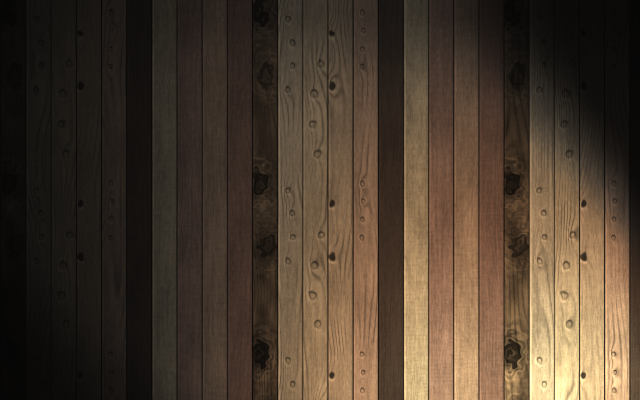
A Shadertoy shader for this texture:

```glsl
// Vertical wooden planks lit by a warm beam that falls from the lower right.
// Ten plank tints repeat across; knots repeat down each plank and bend a
// noise-driven grain. A curved shadow cuts off the upper right.
#define PLANK_W 0.0629      // plank width, in canvas heights
#define KNOT_PERIOD 6.79    // vertical repeat of knots, in plank widths
#define SEAM_W 0.02         // half width of the gap between planks
#define GRAIN 0.26          // contrast of the fibres
#define RINGS 0.30          // contrast of the growth rings
#define AMBIENT 0.22        // soft light growing from the left
#define BEAM 0.80           // strength of the warm beam
#define HAZE vec3(0.018, 0.017, 0.016)
#define COOL_TONE vec3(1.0, 0.92, 0.84)
#define WARM_TONE vec3(1.0, 0.81, 0.63)
#define GLOW_TONE vec3(1.0, 0.89, 0.70)

const vec3 plankTint[10] = vec3[10](
    vec3(.46, .41, .35), vec3(.96, .94, .87), vec3(.98, .95, .86),
    vec3(.92, .87, .79), vec3(.91, .82, .76), vec3(.37, .33, .31),
    vec3(.99, .97, .87), vec3(.80, .69, .66), vec3(.86, .77, .70),
    vec3(.66, .55, .52));

// First knot height, spacing, count and radius for the knotty planks
const vec4 knotRow[5] = vec4[5](
    vec4(.50, 2.52, 2., .40), vec4(.76, .94, 4., .10), vec4(2.55, 1.19, 4., .13),
    vec4(1.33, 2.08, 2., .13), vec4(.50, .72, 4., .08));
const float knotX[5] = float[5](.45, .47, .58, .15, .45);

float hash(vec2 p) {
    return fract(sin(dot(p, vec2(127.1, 311.7))) * 43758.5453);
}

float noise(vec2 p) {
    vec2 i = floor(p), f = fract(p);
    f = f * f * (3.0 - 2.0 * f);
    return mix(mix(hash(i), hash(i + vec2(1, 0)), f.x),
               mix(hash(i + vec2(0, 1)), hash(i + vec2(1, 1)), f.x), f.y);
}

// x: darkening, y: lit rim, z: push on the growth rings
vec3 knots(vec2 p, int kind) {
    vec3 sum = vec3(0);
    if (kind > 4) return sum;
    vec4 row = knotRow[kind];
    for (int i = 0; i < 4; i++) {
        float n = float(i);
        if (n >= row.z) break;
        float shift = (hash(vec2(n, float(kind) + 3.0)) - 0.5) * (kind == 3 ? 0.04 : 0.4);
        vec2 d = p - vec2(knotX[kind] + shift, row.x + n * row.y);
        d.y = mod(d.y + 0.5 * KNOT_PERIOD, KNOT_PERIOD) - 0.5 * KNOT_PERIOD;
        vec2 e = d / (row.w * vec2(1.0, kind == 0 ? 1.6 : 1.25));
        e += 0.7 * (vec2(noise(p * 5.0), noise(p * 5.0 + 9.0)) - 0.5);
        float r = length(e);
        float core = 1.0 - smoothstep(0.5, 1.3, r);
        float swirl = sin(r * 9.0 + 5.0 * noise(p * vec2(4.0, 6.0)));
        if (kind == 0) core = core * (0.85 + 0.25 * swirl) + 0.3 * swirl * exp(-1.5 * (r - 1.3) * (r - 1.3));
        else if (kind != 3) core = exp(-9.0 * (r - 0.9) * (r - 0.9)) * (0.65 - 0.35 * sign(e.y) * min(abs(e.y), 1.0));
        float rim = exp(-5.0 * (r - 1.4) * (r - 1.4)) * smoothstep(-0.6, 1.0, e.y - e.x);
        float weight = kind == 0 ? (i == 0 ? 1.1 : 0.7) : (kind == 3 ? 1.15 : 0.6 + 0.5 * hash(vec2(n, 7.0)));
        float reach = exp(-dot(d, d * vec2(1.0, 0.25)) / (row.w * row.w * 4.0));
        sum += weight * vec3(core, rim, reach);
    }
    return sum;
}

// Reflectance of the wood; q counts planks to the right and down
vec3 wood(vec2 q, float pixel) {
    float id = floor(q.x);
    int kind = int(mod(id, 10.0));
    vec2 p = vec2(fract(q.x), q.y);
    vec2 seed = vec2(id * 17.0, id * 5.3);
    vec3 knot = knots(p, kind);

    // Fibres, thin growth rings and stains
    float warp = noise(vec2(p.x * 1.2, p.y * 0.26) + seed);
    float bend = p.x + 0.15 * warp + 0.1 * knot.z;
    float fibre = 0.45 * noise(vec2(bend * 15.0, p.y * 0.9) + seed)
                + 0.55 * noise(vec2(bend * 24.0, p.y * 5.0) + seed);
    float ring = 0.5 + 0.5 * sin(6.2832 * (p.x * 4.5 + 5.0 * warp + 1.5 * knot.z));
    float patchy = smoothstep(0.15, 0.9, noise(vec2(p.x * 2.0, p.y * 0.6) + seed + 80.0));
    float stain = noise(vec2(p.x * 1.5, p.y * 0.8) + seed + 40.0);
    float ringy = (kind < 5 ? 1.0 : 0.25) * patchy;
    float shade = 1.0 + GRAIN * (fibre - 0.5) + 0.16 * (stain - 0.5);
    shade -= RINGS * ringy * (ring * ring * ring - 0.3);
    shade += 0.09 * (noise(q * vec2(18.0, 15.0)) - 0.5);

    // Saw marks across the smoother planks
    if (kind > 5) shade += 0.07 * (noise(vec2(p.x * 3.0, p.y * 13.0) + seed) - 0.5);
    // Blotches on the roughest plank
    if (kind == 0) shade *= 0.72 + 0.56 * noise(vec2(p.x * 2.5, p.y * 1.2) + seed);

    shade *= 1.0 - 0.68 * clamp(knot.x, -0.5, 1.0);
    shade += 0.2 * knot.y;

    // Thin dark gap of varied depth with a lit bevel on its right
    float edge = min(p.x, 1.0 - p.x);
    float bevel = kind == 6 || kind == 1 ? 0.32 : 0.16;
    float depth = 0.2 + 0.35 * hash(vec2(mod(floor(q.x + 0.5), 10.0), 4.0));
    shade += bevel * exp(-pow((p.x - 0.065) / 0.03, 2.0));
    shade *= 0.9 + 0.1 * smoothstep(0.0, 0.12, edge);
    shade *= mix(depth, 1.0, smoothstep(SEAM_W - pixel * 0.5, SEAM_W + pixel * 0.5, edge));
    return plankTint[kind] * max(shade, 0.0);
}

// Light level at uv, with the curved shadow and the dark left corner
float lighting(vec2 uv) {
    float ambient = 0.065 + AMBIENT * smoothstep(0.0, 0.5, uv.x);
    ambient *= mix(0.3, 1.0, smoothstep(0.08, 0.34, uv.x + 0.6 * uv.y));
    ambient *= 1.0 - 0.25 * smoothstep(0.75, 1.0, uv.y);
    float rise = pow(clamp(1.04 - 1.08 * uv.y, 0.0, 1.0), 1.0 + 0.5 * smoothstep(0.5, 0.9, uv.x));
    float beam = BEAM * smoothstep(0.2, 0.86, uv.x) * rise;
    float border = 1.03 - 0.26 * smoothstep(0.25, 1.1, uv.y);
    float soft = mix(0.03, 0.16, uv.y);
    float open = 1.0 - smoothstep(border - soft, border + 0.6 * soft, uv.x);
    return (ambient + beam) * mix(0.13, 1.0, open);
}

void mainImage(out vec4 fragColor, in vec2 fragCoord) {
    vec2 uv = fragCoord / iResolution.xy;
    float unit = iResolution.y * PLANK_W;
    vec2 q = vec2(fragCoord.x, iResolution.y - fragCoord.y) / unit - vec2(0.033, 0.0);
    float light = lighting(uv);
    vec3 tone = mix(COOL_TONE, WARM_TONE, smoothstep(0.15, 0.6, light));
    tone = mix(tone, GLOW_TONE, smoothstep(0.6, 1.0, light));
    vec3 lit = wood(q, 1.0 / unit) * light * tone;
    fragColor = vec4(clamp(lit + HAZE * (1.0 - lit), 0.0, 1.0), 1.0);
}
```
